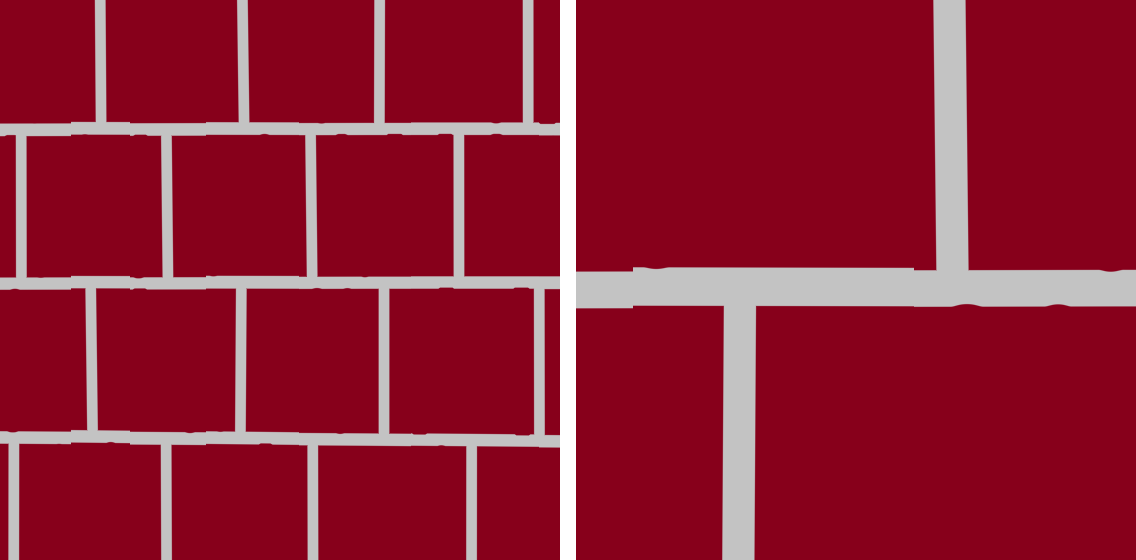
Left: the whole. Right: its middle third, enlarged.
Write a Shadertoy shader that draws this pattern.

```glsl
// Draws a running-bond wall of flat crimson bricks with pale grey, slightly uneven mortar.

const vec3 BRICK = vec3(0.530, 0.0, 0.105);
const vec3 MORTAR = vec3(0.765);

const float COURSE_HEIGHT = 0.2745;
const float COURSE_BASE = -0.0537;
const float BED_HALF = 0.0111;
const float HEAD_HALF = 0.0096;

float hash(vec2 p) {
    vec3 q = fract(vec3(p.xyx) * 0.1031);
    q += dot(q, q.yzx + 33.33);
    return fract((q.x + q.y) * q.z);
}

// One-dimensional gradient noise; seed selects an independent curve
float gradientNoise(float x, float seed) {
    float cell = floor(x);
    float f = x - cell;
    float g0 = 2.0 * hash(vec2(cell, seed)) - 1.0;
    float g1 = 2.0 * hash(vec2(cell + 1.0, seed)) - 1.0;
    float fade = f * f * f * (f * (f * 6.0 - 15.0) + 10.0);
    return 2.0 * mix(g0 * f, g1 * (f - 1.0), fade);
}

// Three-step rhythm that makes some bricks wider than others
float beat(float i) {
    return -cos(2.0944 * (i - 2.0));
}

// Signed distance to the nearest horizontal joint
float bedJoint(vec2 p) {
    float joint = floor((p.y - COURSE_BASE) / COURSE_HEIGHT + 0.5);
    float centre = COURSE_BASE + joint * COURSE_HEIGHT;
    centre -= 0.0085 * p.x * max(2.0 - joint, 0.0);

    // Stepped breaks that lengthen and fade towards the right
    float segment = max(floor(8.0 * sqrt(max(p.x, 0.0)) + 0.15), 2.0);
    float direction = 2.0 * mod(segment, 2.0) - 1.0;
    centre += 0.0016 * direction * max(1.0 - 1.3 * p.x, 0.15);

    // Each edge has its own small offset and occasional nick
    float offset = p.y - centre;
    float edge = joint * 2.0 + step(0.0, offset);
    float wear = 0.001 * (hash(vec2(segment, edge)) - 0.5);
    wear -= 0.002 * smoothstep(0.3, 0.5, gradientNoise(p.x * 22.0, edge));
    return abs(offset) - BED_HALF - wear;
}

// Signed distance to the nearest vertical joint of the course
float headJoint(vec2 p) {
    float level = (p.y - COURSE_BASE) / COURSE_HEIGHT;
    float row = floor(level);
    float pitch = mix(0.2725, 0.2545, row / 3.0);
    float start = 0.021 + 0.008 * row + 0.131 * mod(row, 2.0);
    float column = floor((p.x - start) / pitch + 0.5);

    float centre = start + column * pitch;
    centre += beat(column) * (0.0055 + 0.0035 * beat(row));

    // Slight lean along the height of the course
    float lean = mix(-0.004, 0.002, hash(vec2(column, row) + 7.0));
    centre += lean * (level - row - 0.5);
    return abs(p.x - centre) - HEAD_HALF;
}

void mainImage(out vec4 fragColor, in vec2 fragCoord) {
    vec2 p = fragCoord / iResolution.y;
    float softness = 0.8 / iResolution.y;
    float joints = min(bedJoint(p), headJoint(p));
    float coverage = 1.0 - smoothstep(-softness, softness, joints);
    fragColor = vec4(mix(BRICK, MORTAR, coverage), 1.0);
}
```
